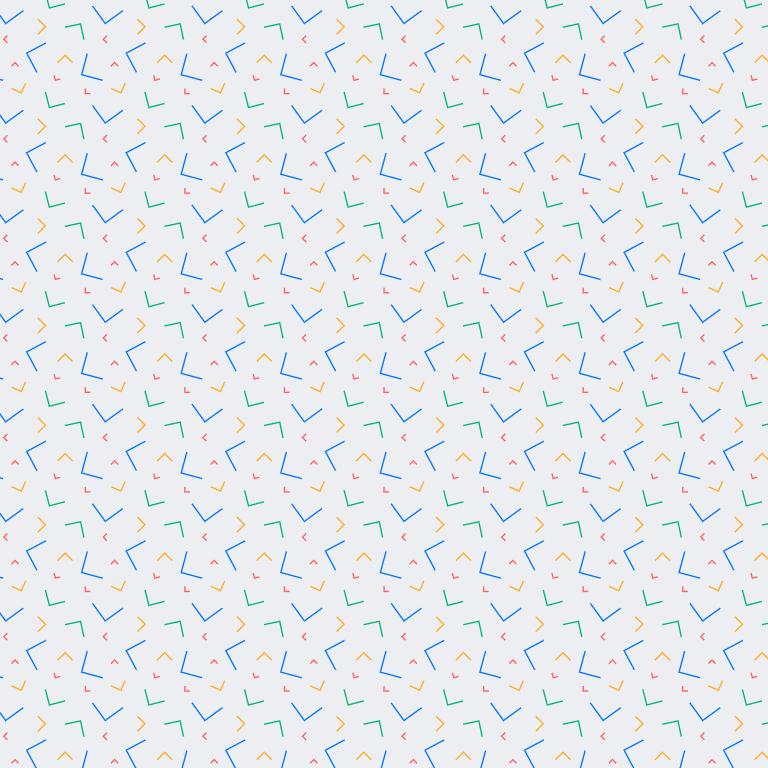
This pattern is drawn by a WebGL 1 fragment shader. Its source:

```glsl
precision highp float;
// Confetti of right-angled chevrons in four colours, repeated on a pale grey ground.

uniform vec2 u_resolution;

const float TILES = 7.713;        // repeats across the canvas
const float HALF_WIDTH = 0.0067;  // half the line width, in tiles

const vec3 GROUND = vec3(0.925, 0.933, 0.949);
const vec3 BLUE   = vec3(0.00, 0.45, 1.00);
const vec3 GREEN  = vec3(0.00, 0.71, 0.44);
const vec3 YELLOW = vec3(1.00, 0.67, 0.12);
const vec3 RED    = vec3(1.00, 0.36, 0.37);

// Arm lengths, in tiles
const float BLUE_ARM   = 0.218;
const float GREEN_ARM  = 0.160;
const float YELLOW_ARM = 0.106;
const float RED_ARM    = 0.050;

// Signed distance to a mitred right angle with its arms along +x and +y.
float rightAngle(vec2 q, float arm) {
    float along = max(q.x, q.y);
    float across = min(q.x, q.y);
    return max(along - arm, abs(across) - HALF_WIDTH);
}

// Coverage of a repeating chevron; its first arm points at the given angle,
// its second arm a quarter turn clockwise from there.
float chevron(vec2 p, vec2 corner, float degrees, float arm, float pixel) {
    vec2 d = fract(p - corner + 0.5) - 0.5;
    float a = radians(degrees);
    vec2 first = vec2(cos(a), sin(a));
    vec2 second = vec2(first.y, -first.x);
    vec2 q = vec2(dot(d, second), dot(d, first));
    return clamp(0.5 - rightAngle(q, arm) / pixel, 0.0, 1.0);
}

float blueMarks(vec2 p, float pixel) {
    float m = chevron(p, vec2(0.057, 0.477), 126.0, BLUE_ARM, pixel);
    m = max(m, chevron(p, vec2(0.820, 0.963), 75.0, BLUE_ARM, pixel));
    return max(m, chevron(p, vec2(0.268, 0.179), 28.0, BLUE_ARM, pixel));
}

float greenMarks(vec2 p, float pixel) {
    float m = chevron(p, vec2(0.496, 0.633), 104.5, GREEN_ARM, pixel);
    return max(m, chevron(p, vec2(0.809, 0.473), 282.0, GREEN_ARM, pixel));
}

float yellowMarks(vec2 p, float pixel) {
    float m = chevron(p, vec2(0.456, 0.444), 225.0, YELLOW_ARM, pixel);
    m = max(m, chevron(p, vec2(0.654, 0.158), 315.0, YELLOW_ARM, pixel));
    return max(m, chevron(p, vec2(0.214, 0.781), 156.0, YELLOW_ARM, pixel));
}

float redMarks(vec2 p, float pixel) {
    float m = chevron(p, vec2(0.038, 0.319), 45.0, RED_ARM, pixel);
    m = max(m, chevron(p, vec2(0.151, 0.084), 315.0, RED_ARM, pixel));
    m = max(m, chevron(p, vec2(0.556, 0.907), 104.5, RED_ARM, pixel));
    return max(m, chevron(p, vec2(0.857, 0.773), 90.0, RED_ARM, pixel));
}

void main() {
    vec2 p = gl_FragCoord.xy / u_resolution.y * TILES;
    float pixel = TILES / u_resolution.y;

    vec3 color = mix(GROUND, BLUE, blueMarks(p, pixel));
    color = mix(color, GREEN, greenMarks(p, pixel));
    color = mix(color, YELLOW, yellowMarks(p, pixel));
    color = mix(color, RED, redMarks(p, pixel));
    gl_FragColor = vec4(color, 1.0);
}
```
